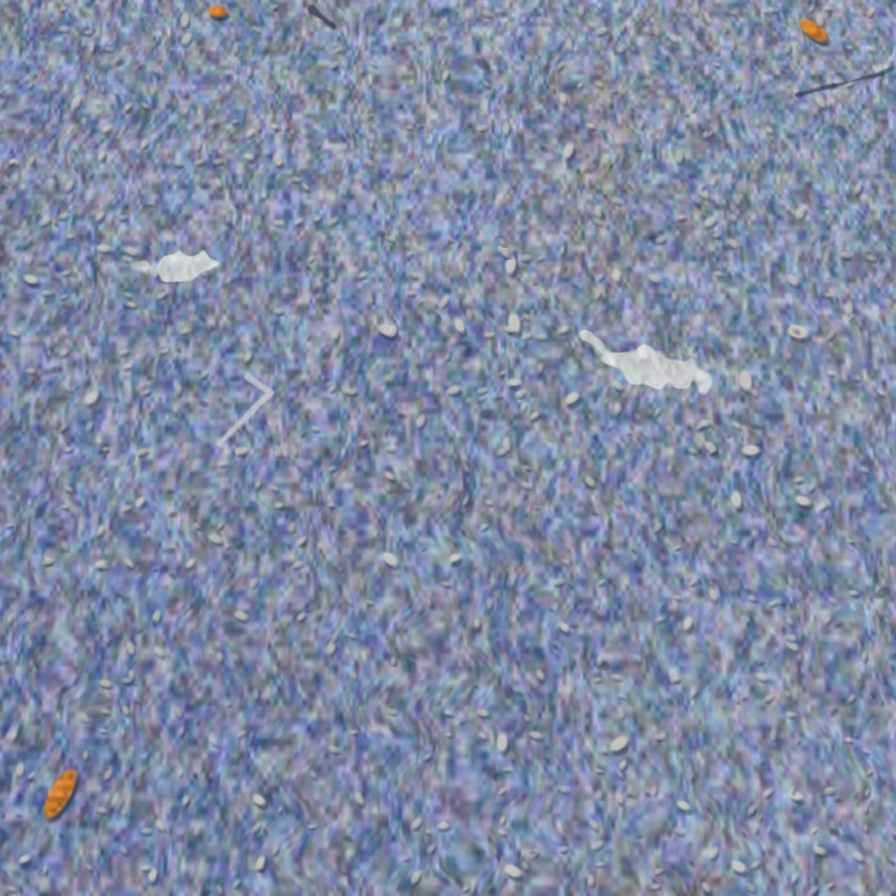
Give the GLSL for this texture, as a three.js fragment shader.

```glsl
// Worn blue-grey asphalt seen at a slant: stretched noise makes the fine grain,
// cell-scattered ellipses make pale chips and dark pits, and a few distance
// shapes add paint flakes, leaves and twigs on top.
varying vec2 vUv;

const vec3 BLUE_TAR = vec3(0.455, 0.500, 0.628);
const vec3 PALE_TAR = vec3(0.540, 0.588, 0.668);
const vec3 STAIN = vec3(0.560, 0.535, 0.540);
const vec3 PIT = vec3(0.200, 0.230, 0.320);
const vec3 CHIP = vec3(0.800, 0.800, 0.770);
const vec3 FLAKE = vec3(0.800, 0.820, 0.820);
const vec3 LEAF = vec3(0.740, 0.460, 0.170);
const vec2 COARSE_GRAIN = vec2(108.0, 62.0);
const vec2 FINE_GRAIN = vec2(195.0, 122.0);
const float GRAIN_CONTRAST = 0.46;
const float TINT_CONTRAST = 0.17;
const float EDGE = 0.0022;

float hash(vec2 p) {
  vec3 q = fract(p.xyx * vec3(0.1031, 0.1030, 0.0973));
  q += dot(q, q.yzx + 33.33);
  return fract((q.x + q.y) * q.z);
}

float noise(vec2 p) {
  vec2 i = floor(p);
  vec2 f = fract(p);
  f = f * f * (3.0 - 2.0 * f);
  float low = mix(hash(i), hash(i + vec2(1.0, 0.0)), f.x);
  float high = mix(hash(i + vec2(0.0, 1.0)), hash(i + vec2(1.0)), f.x);
  return mix(low, high, f.y);
}

float cover(float dist) {
  return 1.0 - smoothstep(-EDGE, EDGE, dist);
}

float ellipse(vec2 p, vec2 halfSize, float angle) {
  float c = cos(angle);
  float s = sin(angle);
  vec2 q = vec2(c * p.x + s * p.y, c * p.y - s * p.x);
  return (length(q / halfSize) - 1.0) * min(halfSize.x, halfSize.y);
}

float segment(vec2 p, vec2 a, vec2 b, float radius) {
  vec2 along = b - a;
  float t = clamp(dot(p - a, along) / dot(along, along), 0.0, 1.0);
  return length(p - a - along * t) - radius;
}

// One possible speck per cell: x is its body, y its shadow below.
vec2 specks(vec2 p, float cells, float chance, float size, float seed) {
  vec2 id = floor(p * cells) + seed;
  vec2 jitter = vec2(hash(id + 7.1), hash(id + 19.7));
  vec2 local = fract(p * cells) - mix(vec2(0.3), vec2(0.7), jitter);
  float angle = 3.14 * hash(id + 41.3);
  vec2 halfSize = size * vec2(1.3, 0.75) * mix(0.6, 1.2, hash(id + 53.9));
  float present = step(hash(id), chance);
  vec2 q = local / cells;
  float shadow = cover(ellipse(q + size * vec2(-0.4, 0.8), halfSize, angle));
  return present * vec2(cover(ellipse(q, halfSize, angle)), shadow);
}

// Leaf with a light upper side and a dark rim below.
vec3 addLeaf(vec3 color, vec2 p, vec2 halfSize, float angle) {
  color = mix(color, PIT, 0.8 * cover(ellipse(p + vec2(-0.003, 0.005), halfSize, angle)));
  float shade = 0.8 + 0.5 * noise(p * 160.0 + 30.0);
  return mix(color, LEAF * shade, cover(ellipse(p, halfSize, angle)));
}

void main() {
  vec2 p = vUv;
  // Grain shrinks and flattens with distance up the plane.
  vec2 ground = vec2((p.x - 0.5) * (1.0 + 0.25 * p.y) + 1.0, p.y + 0.28 * p.y * p.y);
  ground.x += 0.016 * noise(p * 24.0);

  // Broad shade and warm stains.
  float patches = noise(p * 5.0 + 3.0) - 0.5;
  float paleness = 0.08 + 0.42 * p.x + 0.42 * p.y + 0.35 * patches;
  vec3 color = mix(BLUE_TAR, PALE_TAR, clamp(paleness, 0.0, 1.0));
  float warm = smoothstep(0.55, 0.9, noise(p * 9.0 + 11.0)) * smoothstep(0.2, 0.7, p.x);
  color = mix(color, STAIN, 0.4 * warm);

  // Grain in brightness, then in warm-cool and violet-green tint.
  float grain = 0.55 * noise(ground * COARSE_GRAIN) + 0.45 * noise(ground * FINE_GRAIN + 40.0) - 0.5;
  float warmth = noise(ground * vec2(90.0, 55.0) + 80.0) - 0.5;
  float violet = noise(ground * vec2(120.0, 70.0) + 130.0) - 0.5;
  color += GRAIN_CONTRAST * grain * vec3(1.0, 0.98, 0.92);
  color += TINT_CONTRAST * (warmth * vec3(0.7, 0.2, -0.8) + violet * vec3(0.4, -0.4, 0.3));

  // Pits and pale chips in three sizes.
  for (int i = 0; i < 3; i++) {
    float k = float(i);
    float cells = 15.0 + 16.0 * k;
    float size = 0.0075 / (1.0 + 0.5 * k);
    vec2 chip = specks(p, cells, 0.10 + 0.02 * k, size, 60.0 * k);
    vec2 pit = specks(p + 0.37, cells, 0.08, size * 0.75, 60.0 * k + 25.0);
    color = mix(color, PIT, 0.5 * max(pit.x, chip.y));
    color = mix(color, CHIP, (0.9 - 0.15 * k) * chip.x);
  }

  // Ragged paint flakes and a bent pale straw.
  float ragged = 0.014 * (noise(p * 75.0 + 5.0) - 0.5);
  float flake = ellipse(p - vec2(0.200, 0.701), vec2(0.042, 0.014), 0.06);
  flake = min(flake, ellipse(p - vec2(0.735, 0.587), vec2(0.054, 0.019), -0.22));
  flake = min(flake, ellipse(p - vec2(0.667, 0.617), vec2(0.014, 0.006), -0.6));
  color = mix(color, FLAKE + 0.22 * grain, 0.95 * cover(flake + ragged));
  float straw = segment(p, vec2(0.245, 0.505), vec2(0.302, 0.562), 0.003);
  straw = min(straw, segment(p, vec2(0.302, 0.562), vec2(0.276, 0.580), 0.003));
  color = mix(color, FLAKE, 0.75 * cover(straw + 0.2 * ragged));

  // Dark twigs and orange leaves.
  float twig = segment(p, vec2(0.890, 0.894), vec2(0.985, 0.918), 0.002);
  twig = min(twig, segment(p, vec2(0.348, 0.990), vec2(0.372, 0.970), 0.003));
  color = mix(color, PIT, 0.75 * cover(twig + 0.25 * ragged));
  color = addLeaf(color, p - vec2(0.067, 0.114), vec2(0.030, 0.011), 1.05);
  color = addLeaf(color, p - vec2(0.908, 0.966), vec2(0.018, 0.008), -0.65);
  color = addLeaf(color, p - vec2(0.243, 0.987), vec2(0.010, 0.006), 0.0);

  gl_FragColor = vec4(clamp(color, 0.0, 1.0), 1.0);
}
```
